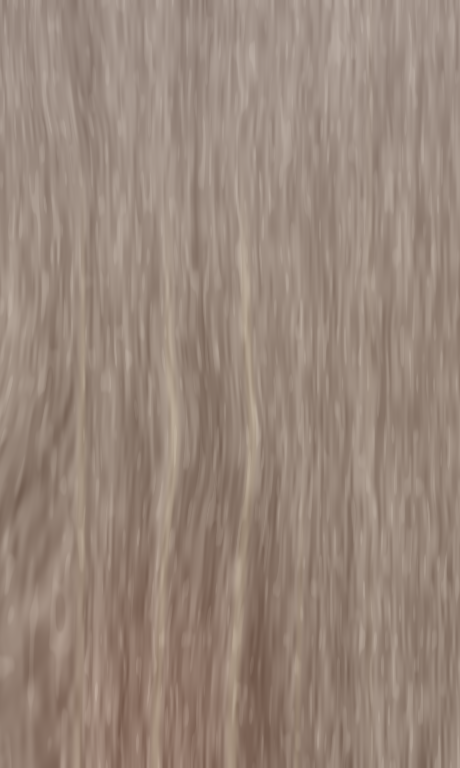
Write a Shadertoy shader that draws this texture.

```glsl
// Brown-grey wood veneer with upright grain, pale wavy streaks and a fanned lower left.
// Stretched value noise in a bent grain coordinate gives fibres and bands;
// soft ribbons add the streaks, and one tone value blends dark to light wood.

const vec3 DARK_WOOD  = vec3(0.430, 0.350, 0.300);
const vec3 LIGHT_WOOD = vec3(0.705, 0.645, 0.595);
const vec3 RED_TINT   = vec3(0.022, -0.008, -0.012);
const vec3 COOL_TINT  = vec3(-0.006, 0.000, 0.014);
const vec3 TAN_TINT   = vec3(0.012, 0.010, -0.012);
const float SEAM_X = 0.107;   // pale seam bounding the fan on the left

float hash(vec2 cell) {
    vec3 h = fract(vec3(cell.xyx) * 0.1031);
    h += dot(h, h.yzx + 33.33);
    return fract((h.x + h.y) * h.z);
}

float noise(vec2 p) {
    vec2 cell = floor(p), f = fract(p);
    f = f * f * (3.0 - 2.0 * f);
    float low  = mix(hash(cell), hash(cell + vec2(1, 0)), f.x);
    float high = mix(hash(cell + vec2(0, 1)), hash(cell + vec2(1, 1)), f.x);
    return mix(low, high, f.y);
}

// Noise centred on zero, stretched by separate frequencies across and along
float grain(vec2 p, float across, float along, float seed) {
    return noise(p * vec2(across, along) + seed) - 0.5;
}

float bell(float v, float centre, float width) {
    float d = (v - centre) / width;
    return exp(-d * d);
}

// One at the low end of the range, zero at the high end
float fadeUp(float y, float low, float high) {
    return 1.0 - smoothstep(low, high, y);
}

// Bends the upright grain: a sway mid-board and a spread at the lower left
float grainCoordinate(vec2 p) {
    float sway = 0.012 * bell(p.y, 0.43, 0.10) - 0.019 * fadeUp(p.y, 0.0, 0.4);
    float x = p.x - sway * bell(p.x, 0.27, 0.12);
    x += 0.025 * smoothstep(0.7, 1.0, p.y) * bell(p.x, 0.08, 0.07);
    x += 0.004 * (noise(p * vec2(9.0, 5.0)) - 0.5);
    float spread = 1.0 + 1.3 * fadeUp(p.y, 0.08, 0.62);
    float d = SEAM_X - x;
    return d > 0.0 ? SEAM_X - d / spread : x;
}

// Short pale pores and dark lines, with a small wander
float fibres(vec2 g, vec2 p) {
    g.x += 0.004 * grain(p, 45.0, 16.0, 3.0);
    float fine   = grain(g, 255.0, 24.0, 11.0);
    float coarse = grain(g, 140.0, 9.0, 47.0);
    float pores  = smoothstep(0.14, 0.38, grain(g, 215.0, 30.0, 83.0));
    return 0.40 * fine + 0.27 * coarse + 0.17 * (pores - 0.2);
}

float bands(vec2 g) {
    return 0.20 * grain(g, 62.0, 1.6, 19.0)
         + 0.17 * grain(g, 24.0, 1.1, 71.0)
         + 0.10 * grain(g, 7.0, 3.0, 5.0);
}

float paleStreaks(vec2 g) {
    float lower = fadeUp(g.y, 0.45, 0.85);
    float s = 0.20 * bell(g.x, SEAM_X, 0.006) * (0.4 + 0.6 * lower);
    s += bell(g.x, 0.218, 0.008) * (0.08 + 0.17 * lower);
    s += bell(g.x, 0.319, 0.008) * (0.09 + 0.22 * lower);
    s += bell(g.x, 0.394, 0.005) * (0.05 + 0.14 * fadeUp(g.y, 0.2, 0.5));
    s += bell(g.x, 0.482, 0.010) * 0.10;
    s += bell(g.x, 0.580, 0.008) * 0.07;
    return s * (0.75 + 0.5 * noise(g * vec2(150.0, 6.0)));
}

float darkHeart(vec2 g) {
    float s = 0.20 * bell(g.x, 0.272, 0.030) * bell(g.y, 0.40, 0.28);
    s += 0.22 * bell(g.x, 0.345, 0.018) * fadeUp(g.y, 0.12, 0.50);
    s += 0.10 * bell(g.x, 0.175, 0.030) * fadeUp(g.y, 0.20, 0.55);
    s += 0.10 * bell(g.x, 0.126, 0.010) * bell(g.y, 0.86, 0.10);
    return s;
}

// Curved bands sweeping from the seam down to the left edge
float fan(vec2 p) {
    float d = max(SEAM_X - p.x, 0.0);
    float arc = p.y + 0.745 * sqrt(d) + 0.012 * grain(p, 20.0, 14.0, 29.0);
    float mask = smoothstep(0.0, 0.018, d) * fadeUp(p.y, 0.5, 0.68);
    float rings = 0.22 * grain(vec2(arc, d), 34.0, 4.0, 61.0);
    return mask * (rings - 0.26 * bell(arc, 0.57, 0.020));
}

void mainImage(out vec4 fragColor, in vec2 fragCoord) {
    vec2 p = fragCoord / iResolution.y;
    vec2 g = vec2(grainCoordinate(p), p.y);

    // Tone: overall light, then broad features, then fine grain
    float streaks = paleStreaks(g);
    float tone = mix(0.50, 0.73, smoothstep(0.0, 1.0, p.y));
    tone += bands(g) + streaks - darkHeart(g) + fan(p);
    tone += fibres(g, p) * mix(1.1, 0.8, p.y);
    tone = clamp(tone, 0.0, 1.08);

    // Colour: warm below, cool above, tan along the streaks
    vec3 wood = mix(DARK_WOOD, LIGHT_WOOD, tone);
    float warmth = fadeUp(p.y, 0.05, 0.45) * bell(p.x, 0.20, 0.18);
    wood += RED_TINT * warmth * (1.0 - 2.0 * streaks);
    wood += COOL_TINT * smoothstep(0.5, 1.0, p.y);
    wood += TAN_TINT * smoothstep(0.05, 0.25, streaks);
    fragColor = vec4(wood, 1.0);
}
```
